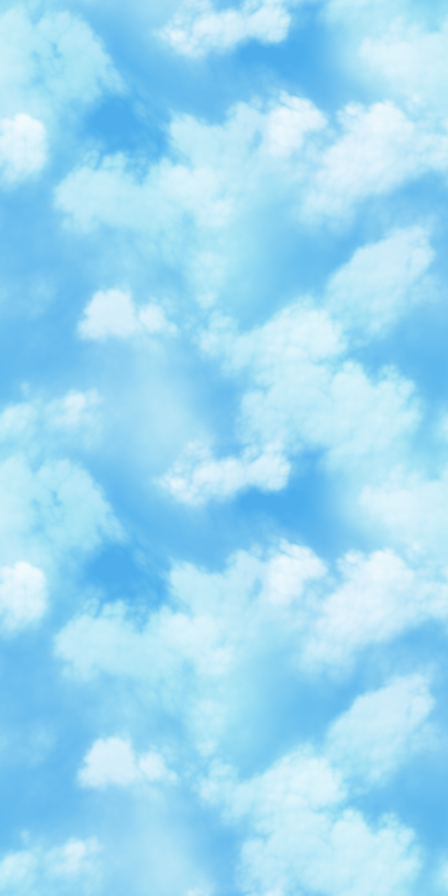
Give the GLSL for this texture, as a Shadertoy shader.

```glsl
// Soft cumulus clouds drifting over a bright cyan sky, in a seamless square tile.

const float TAU = 6.2832;
const int CLOUD_COUNT = 10;
const int PUFF_OCTAVES = 5;

const vec3 DEEP_BLUE  = vec3(0.31, 0.69, 0.925);
const vec3 PALE_CYAN  = vec3(0.64, 0.875, 0.955);
const vec3 CLOUD_WHITE = vec3(0.95, 0.98, 0.995);

vec2 hash2(vec2 p) {
    vec3 q = fract(p.xyx * vec3(0.1031, 0.1030, 0.0973));
    q += dot(q, q.yzx + 33.33);
    return fract((q.xx + q.yz) * q.zy);
}

// Rounded domes from smooth cellular noise, repeating every "cells" units
float domes(vec2 p, float cells) {
    vec2 cell = floor(p), f = p - cell;
    float sum = 0.0;
    for (int y = -1; y <= 1; y++)
    for (int x = -1; x <= 1; x++) {
        vec2 o = vec2(x, y);
        vec2 d = o + hash2(mod(cell + o, cells) + cells) - f;
        sum += exp(-12.0 * dot(d, d));
    }
    return 1.0 + 2.0 * log(sum + 1e-5) / 12.0;
}

// Layered domes, roughly centred on zero
float billow(vec2 p) {
    float height = 0.0, gain = 0.5, cells = 5.0;
    for (int i = 0; i < PUFF_OCTAVES; i++) {
        height += gain * (domes(p * cells, cells) - 0.64);
        cells *= 2.0;
        gain *= 0.5;
    }
    return height;
}

// Bends the plane with waves that keep the unit period
vec2 warp(vec2 p, float amount) {
    for (int i = 1; i <= 3; i++) {
        float k = float(i);
        p += amount / k * sin(TAU * k * p.yx + vec2(1.3, 4.1) * k);
    }
    return p;
}

// Broad light and dark areas from layered sines
float softWaves(vec2 p) {
    float sum = 0.0;
    for (int i = 0; i < 5; i++) {
        vec2 k = vec2(i % 3 + 1, (i * 2) % 5 - 2);
        sum += sin(TAU * dot(p, k) + 2.4 * float(i)) / length(k);
    }
    return sum * 0.5;
}

// Blends one cloud over the tone: lit crown, base melting into haze
float addCloud(float tone, vec2 q, vec2 radius, float opacity, float puff, float relief) {
    float inside = (1.0 - length(q / radius)) * radius.y + 0.22 * puff;
    float crown = smoothstep(-radius.y, 0.8 * radius.y, q.y + 0.12 * puff);
    float haze = smoothstep(-0.08, 0.12, inside);
    float body = smoothstep(-0.01, mix(0.17, 0.05, crown), inside);
    float shade = mix(0.60, 0.88, crown) + 0.4 * relief + 0.22 * puff;
    tone = mix(tone, 0.62, 0.40 * haze);
    return mix(tone, shade, body * opacity);
}

vec3 skyRamp(float tone) {
    vec3 low = mix(DEEP_BLUE, PALE_CYAN, clamp(tone * 2.0, 0.0, 1.0));
    return mix(low, CLOUD_WHITE, clamp(tone * 2.0 - 1.0, 0.0, 1.0));
}

void mainImage(out vec4 fragColor, in vec2 fragCoord) {
    vec2 p = fragCoord / iResolution.x;
    vec2 bent = warp(p, 0.022);

    // Puffy height field, lit from the upper left
    float puff = billow(bent);
    float relief = puff - billow(bent + vec2(-0.008, 0.014));

    // Open sky with faint wisps
    float waves = softWaves(warp(p, 0.05));
    float tone = 0.27 + 0.28 * waves + 0.14 * puff;

    // Evenly scattered clouds of varied size
    for (int i = 0; i < CLOUD_COUNT; i++) {
        float n = float(i);
        vec2 center = fract(vec2(0.78, 0.08) + n * vec2(0.7549, 0.5698));
        float size = fract(0.95 + n * 0.618);
        vec2 radius = mix(vec2(0.12, 0.08), vec2(0.29, 0.18), size);
        float opacity = mix(0.50, 0.92, fract(0.9 + n * 0.382));
        vec2 q = fract(bent - center + 0.5) - 0.5;
        tone = addCloud(tone, q, radius, opacity, puff, relief);
    }

    // Large-scale light over sky and clouds alike
    tone += 0.07 * waves;

    // Slight turquoise drift in the mid tones
    float tint = sin(TAU * (p.x + p.y) + 2.0) * tone * (1.0 - tone);
    vec3 color = skyRamp(tone) + vec3(-0.03, 0.03, 0.0) * tint;
    fragColor = vec4(clamp(color, 0.0, 1.0), 1.0);
}
```
